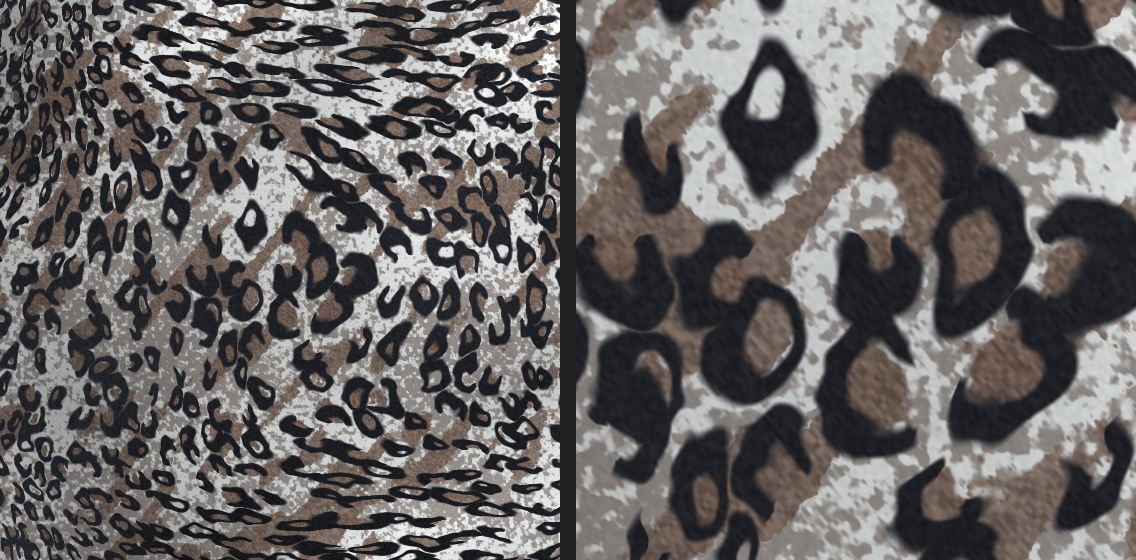
Left: the whole. Right: its middle third, enlarged.
This texture is drawn by a WebGL 2 fragment shader. Its source:

```glsl
#version 300 es
precision highp float;

uniform vec2 u_resolution;
out vec4 fragColor;

vec2 hash2(vec2 p) {
  vec3 h = fract(p.xyx * vec3(0.1031, 0.1030, 0.0973));
  h += dot(h, h.yzx + 33.33);
  return fract((h.xx + h.yz) * h.zy);
}

vec2 noise2(vec2 p) {
  vec2 i = floor(p), f = fract(p);
  f = f * f * (3.0 - 2.0 * f);
  return mix(mix(hash2(i), hash2(i + vec2(1, 0)), f.x),
             mix(hash2(i + vec2(0, 1)), hash2(i + vec2(1, 1)), f.x), f.y);
}

mat2 rotation(float a) {
  float c = cos(a), s = sin(a);
  return mat2(c, -s, s, c);
}

// x: distance to the dark rings, y: distance to the tinted cores
vec2 rosettes(vec2 q, float slant, float stretch) {
  vec2 nearest = vec2(1.0);
  vec2 base = floor(q);
  for (int y = -1; y <= 1; y++) {
    for (int x = -1; x <= 1; x++) {
      vec2 cell = base + vec2(x, y);
      vec2 place = hash2(cell + 71.0);
      vec2 look = hash2(cell + 137.0);
      vec2 turn = hash2(cell + 211.0);
      vec2 center = cell + 0.5 + 0.55 * (place - 0.5);
      center.x += 0.5 * mod(cell.y, 2.0) - 0.25;

      vec2 v = rotation(slant + 0.9 * (turn.x - 0.5)) * (q - center);
      v *= vec2(1.0 / stretch, stretch);
      float len = length(v);
      float radius = mix(0.19, 0.37, look.x);

      // Uneven stroke, broken open on some rings
      float phase = 6.2832 * turn.y;
      float facing = dot(v / (len + 0.001), vec2(cos(phase), sin(phase)));
      float stroke = 0.125 - 0.045 * facing;
      stroke -= 0.2 * step(0.5, look.y) * smoothstep(0.6, 0.95, facing);

      float ring = abs(len - radius) - stroke;
      float core = len - radius * mix(0.45, 1.0, place.x);
      core += step(0.7, place.y);
      nearest = min(nearest, vec2(ring, core));
    }
  }
  return nearest;
}

void main() {
  vec2 p = gl_FragCoord.xy / u_resolution.y;

  // Spots swell near the middle and flatten toward top and bottom
  vec2 d = p - vec2(0.6, 0.5) + 0.07 * (noise2(p * 4.0 + 9.0) - 0.5);
  float flatten = smoothstep(0.1, 0.45, abs(d.y)) * smoothstep(-0.65, -0.3, d.x);
  vec2 q = d * (11.5 + 13.0 * length(d));
  q.x *= mix(1.0, 0.72, flatten);
  q += 0.3 * (noise2(q * 2.1 + 40.0) - 0.5) + 0.1 * (noise2(q * 5.0) - 0.5);

  float slant = mix(-1.05, -1.9, smoothstep(0.1, -0.25, d.x));
  slant = mix(slant, -0.1, flatten);
  vec2 spots = rosettes(q + 60.0, slant, mix(1.2, 1.4, flatten));

  // Pale ground with fine mottling
  vec2 fine = noise2(p * 150.0);
  vec2 weave = noise2(rotation(0.7) * p * vec2(420.0, 260.0));
  vec2 broad = noise2(p * 9.0 + 5.0);
  float mottle = fine.x + 0.5 * (weave.x - 0.5) + 0.6 * (broad.x - 0.5);
  vec3 color = mix(vec3(0.57, 0.545, 0.53), vec3(0.84, 0.85, 0.85),
                   smoothstep(0.25, 0.7, mottle));

  // Ragged brown brush marks and ring centers
  vec3 brown = vec3(0.43, 0.355, 0.315) * (0.85 + 0.3 * weave.y);
  float mark = noise2(rotation(0.9) * p * vec2(14.0, 32.0) + 3.0).x;
  mark += 0.16 * (fine.y - 0.5) + 0.1 * (weave.x - 0.5);
  color = mix(color, brown, 0.85 * smoothstep(0.64, 0.72, mark));
  float core = smoothstep(0.04, -0.04, spots.y + 0.1 * (fine.x - 0.5));
  color = mix(color, brown, 0.9 * core);

  // Soft folds of light across the cloth
  vec2 fold = noise2(rotation(0.5) * p * vec2(3.0, 6.0) + 17.0);
  float light = mix(0.76, 1.04, smoothstep(0.0, 0.45, p.x + 0.2 * (p.y - 0.5)));
  light *= 0.8 + 0.36 * fold.x;
  color *= light;

  // Dark print with a faint sheen
  float sheen = 0.075 + 0.06 * fold.y + 0.05 * weave.x * fold.x;
  vec3 ink = sheen * vec3(0.96, 0.99, 1.16);
  color = mix(color, ink, smoothstep(0.045, -0.045, spots.x));
  color += 0.05 * (weave.y - 0.5);

  fragColor = vec4(color, 1.0);
}
```
